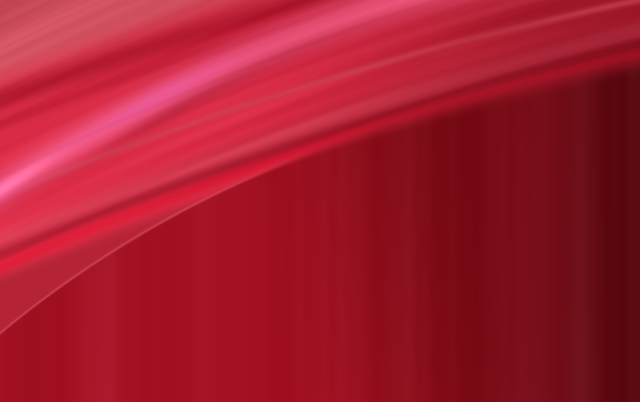
This background is drawn by a Shadertoy shader. Its source:

```glsl
// Silky crimson ribbons sweep from lower left to upper right over a dark curtain.
// Each ribbon is a soft band around a parabolic arc; stretched value noise adds
// fine fibres along the sweep and vertical folds in the curtain.

float hash(vec2 p) {
    p = fract(p * vec2(0.1031, 0.1130));
    p += dot(p, p.yx + 33.33);
    return fract((p.x + p.y) * p.x * 7.31);
}

float noise(vec2 p) {
    vec2 cell = floor(p);
    vec2 f = fract(p);
    f = f * f * (3.0 - 2.0 * f);
    float low = mix(hash(cell), hash(cell + vec2(1, 0)), f.x);
    float high = mix(hash(cell + vec2(0, 1)), hash(cell + vec2(1, 1)), f.x);
    return mix(low, high, f.y);
}

// Parabola with the given heights at x = 0, 0.5 and 1.
float arc(float x, float left, float middle, float right) {
    float slope = 4.0 * middle - 3.0 * left - right;
    float bend = 2.0 * (left + right - 2.0 * middle);
    return left + x * (slope + x * bend);
}

// Soft bell profile around a distance of zero.
float glow(float distance, float width) {
    float d = distance / width;
    return exp(-d * d);
}

float ribbonEdge(float x) {
    return 0.169 + x * (1.317 + x * (-0.967 + 0.326 * x));
}

// Layered fibres running along the sweep, centred on zero.
float fibres(float x, float flow) {
    float sum = 0.0;
    float weight = 0.5;
    float frequency = 22.0;
    for (int i = 0; i < 4; i++) {
        sum += weight * (noise(vec2(x * 2.5 + float(i) * 7.0, flow * frequency + 40.0)) - 0.5);
        frequency *= 2.0;
        weight *= 0.6;
    }
    return sum;
}

vec3 curtain(vec2 uv) {
    vec3 crimson = vec3(0.635, 0.07, 0.135);
    vec3 wine = vec3(0.46, 0.04, 0.08);
    vec3 maroon = vec3(0.35, 0.03, 0.06);
    vec3 color = mix(crimson, wine, smoothstep(0.42, 0.80, uv.x + 0.12 * (uv.y - 0.3)));
    color = mix(color, maroon, smoothstep(0.82, 0.99, uv.x));

    // Vertical folds, broad and fine
    float folds = noise(vec2(uv.x * 22.0, 3.0)) - 0.5;
    folds += 0.6 * (noise(vec2(uv.x * 75.0, 9.0)) - 0.5);
    color += folds * vec3(0.028, 0.026, 0.028);

    // Pale folds, fading upward
    float pale = glow(uv.x - 0.16, 0.025) + glow(uv.x - 0.82, 0.025) + glow(uv.x - 0.91, 0.03);
    color += vec3(0.03, 0.03, 0.035) * pale * (1.0 - 0.7 * uv.y);
    return color;
}

vec3 ribbons(vec2 uv) {
    float x = uv.x;
    float y = uv.y;
    vec3 scarlet = vec3(0.87, 0.18, 0.28);
    vec3 ruby = vec3(0.62, 0.09, 0.16);
    vec3 rose = vec3(0.80, 0.30, 0.36);
    vec3 pink = vec3(0.94, 0.35, 0.50);
    vec3 orchid = vec3(0.93, 0.36, 0.63);
    vec3 shade = vec3(0.62, 0.07, 0.15);

    // Body, muted upper corner and translucent lower fold
    vec3 color = mix(scarlet, ruby, smoothstep(0.3, 1.0, x));
    float upper = y - arc(x, 0.752, 1.01, 1.2);
    color = mix(color, rose, smoothstep(-0.01, 0.10, upper));
    float redLine = y - arc(x, 0.335, 0.64, 0.87);
    color = mix(vec3(0.71, 0.14, 0.21), color, smoothstep(-0.045, 0.015, redLine + 0.06 * x));

    // Dark creases
    color = mix(color, shade, 0.65 * glow(upper, 0.03));
    color = mix(color, shade, 0.3 * glow(y - arc(x, 0.69, 0.96, 1.15), 0.015));
    float crease = y - arc(x, 0.37, 0.662, 0.885);
    color = mix(color, mix(shade, vec3(0.42, 0.04, 0.08), x), 0.75 * glow(crease, 0.022));
    float underPink = y - arc(x, 0.46, 0.905, 1.12);
    color = mix(color, shade, 0.7 * smoothstep(0.08, 0.3, x) * glow(underPink, 0.022));

    // Lit strands
    color = mix(color, vec3(0.88, 0.08, 0.19), 0.7 * (1.0 - 0.6 * x) * glow(redLine, 0.018));
    float lit = y - arc(x, 0.40, 0.698, 0.928);
    color = mix(color, mix(vec3(0.90, 0.30, 0.38), vec3(0.68, 0.18, 0.25), x), 0.65 * glow(lit, 0.022));
    float vein = y - arc(x, 0.51, 0.797, 1.0);
    color = mix(color, rose, 0.5 * glow(vein, 0.009));

    // Bright pink sweep with an orchid core
    float sweep = y - arc(x, 0.525, 0.935, 1.12);
    color = mix(color, pink, 0.85 * glow(sweep, 0.05));
    color = mix(color, orchid, 0.7 * glow(sweep, 0.025) * (glow(x - 0.24, 0.13) + 0.8 * glow(x, 0.07)));
    color += 0.12 * glow(sweep, 0.018) * glow(x, 0.08);

    float grain = fibres(x, y - arc(x, 0.40, 0.74, 0.98));
    return color + grain * vec3(0.13, 0.11, 0.11) * smoothstep(-0.06, 0.02, redLine);
}

void mainImage(out vec4 fragColor, in vec2 fragCoord) {
    vec2 uv = fragCoord / iResolution.xy;
    float edge = uv.y - ribbonEdge(uv.x);
    float softness = mix(0.003, 0.035, smoothstep(0.3, 0.75, uv.x));
    vec3 color = mix(curtain(uv), ribbons(uv), smoothstep(-softness, softness, edge));

    // Fine rim light on the lower fold, fading to the right
    float rim = glow(edge - 0.002, 0.004) * (1.0 - smoothstep(0.25, 0.52, uv.x));
    color = mix(color, vec3(0.87, 0.34, 0.39), 0.5 * rim);
    fragColor = vec4(clamp(color, 0.0, 1.0), 1.0);
}
```
